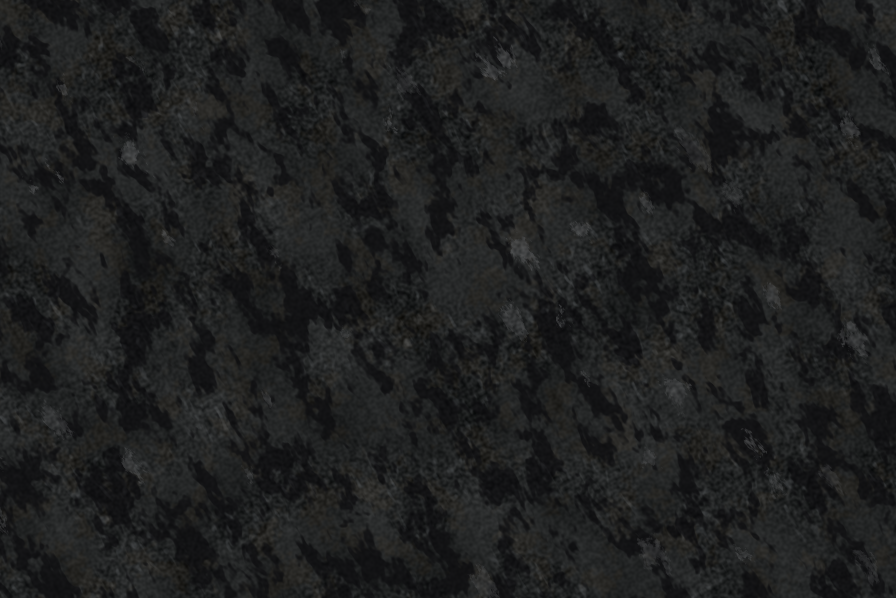
This texture is drawn by a Shadertoy shader. Its source:

```glsl
#define GRAIN_DIR vec2(0.50, -0.866)
#define STRETCH 1.8
#define CLOUD_SCALE 9.0
#define DARK_SCALE 17.0
#define GRIT_SCALE 150.0
#define GRIT_AMOUNT 0.085
#define FLECK_SCALE 12.0
#define FLECK_CHANCE 0.38
#define BLACK_MICA vec3(0.064, 0.065, 0.072)
#define GREY_STONE vec3(0.132, 0.139, 0.140)
#define PALE_FLECK vec3(0.290, 0.295, 0.300)
#define RUST_TINT vec3(0.014, 0.004, -0.008)

// Integer hash: two random values in 0..1 per cell
vec2 hash2(vec2 cell) {
    uvec2 h = uvec2(ivec2(cell)) * uvec2(1597u, 3812u) + uvec2(7919u, 104729u);
    h = (h ^ (h.yx >> 3u)) * 73244475u;
    h = (h ^ (h.yx >> 15u)) * 73244475u;
    h ^= h >> 16u;
    return vec2(h & 0xffffu) / 65535.0;
}

float gradDot(vec2 cell, vec2 offset) {
    float angle = 6.2832 * hash2(cell).x;
    return dot(vec2(cos(angle), sin(angle)), offset);
}

float gradientNoise(vec2 p) {
    vec2 i = floor(p), f = p - i;
    vec2 u = f * f * f * (f * (f * 6.0 - 15.0) + 10.0);
    vec2 e = vec2(1.0, 0.0);
    return mix(mix(gradDot(i, f), gradDot(i + e, f - e), u.x),
               mix(gradDot(i + e.yx, f - e.yx), gradDot(i + 1.0, f - 1.0), u.x), u.y);
}

float fbm(vec2 p, float gain) {
    float sum = 0.0, amp = 1.0;
    for (int i = 0; i < 4; i++) {
        sum += amp * gradientNoise(p);
        p = mat2(1.6, 1.2, -1.2, 1.6) * p + 17.3;
        amp *= gain;
    }
    return sum;
}

// Sparse ragged crystals, one candidate per cell; returns opacity
float flecks(vec2 p, float ragged) {
    vec2 cell = floor(p);
    float cover = 0.0;
    for (int y = -1; y <= 1; y++)
    for (int x = -1; x <= 1; x++) {
        vec2 id = cell + vec2(x, y);
        vec2 centre = id + 0.15 + 0.7 * hash2(id + 211.0);
        vec2 rnd = hash2(id + 573.0);
        float radius = mix(0.05, 0.21, rnd.y * rnd.y);
        float d = length(p - centre) - radius + 0.17 * ragged;
        float shape = 1.0 - smoothstep(-0.05, 0.04, d);
        float opacity = mix(0.4, 0.95, fract(rnd.y * 7.3));
        cover = max(cover, shape * opacity * step(rnd.x, FLECK_CHANCE));
    }
    return cover;
}

void mainImage(out vec4 fragColor, in vec2 fragCoord) {
    vec2 p = fragCoord / iResolution.y;

    // Coordinates turned and stretched along the grain
    vec2 turned = vec2(dot(p, vec2(-GRAIN_DIR.y, GRAIN_DIR.x)), dot(p, GRAIN_DIR));
    vec2 q = turned / vec2(1.0, STRETCH);
    q += 0.012 * vec2(gradientNoise(p * 13.0), gradientNoise(p * 13.0 + 40.0));

    // Soft clouds of grey stone
    float cloud = fbm(q * CLOUD_SCALE, 0.5);
    float busy = smoothstep(-0.25, 0.3, gradientNoise(p * 8.0 + 9.0) - 0.4 * cloud);
    vec3 color = GREY_STONE + 0.06 * cloud;
    color += RUST_TINT * smoothstep(0.0, 0.45, fbm(p * 14.0 + 70.0, 0.7));

    // Ragged black streaks
    float streak = fbm(q * DARK_SCALE + 31.0, 0.72) - 0.25 * cloud;
    float dark = smoothstep(0.0, 0.34, streak);
    color = mix(color, BLACK_MICA, 0.92 * dark);

    // Fine grit, calmer in clouds and streaks
    float grit = gradientNoise(turned * GRIT_SCALE) + 0.7 * gradientNoise(turned * GRIT_SCALE * 0.47 + 5.0);
    color += GRIT_AMOUNT * grit * mix(0.55, 1.1, busy) * (1.0 - 0.6 * dark);

    // Small glints and thin scratches
    float glint = smoothstep(0.22, 0.55, gradientNoise(q * 82.0 + 60.0));
    float scratch = smoothstep(0.3, 0.6, gradientNoise(turned * vec2(115.0, 32.0) + 90.0));
    color += vec3(0.085, 0.088, 0.092) * (glint + 0.6 * scratch) * busy * (1.0 - 0.5 * dark);

    // Pale crystals
    float ragged = fbm(q * 48.0 + 12.0, 0.75);
    float pale = flecks(q * FLECK_SCALE, ragged);
    color = mix(color, PALE_FLECK + 0.12 * grit, 0.75 * pale);

    fragColor = vec4(max(color, vec3(0.025, 0.025, 0.03)), 1.0);
}
```
